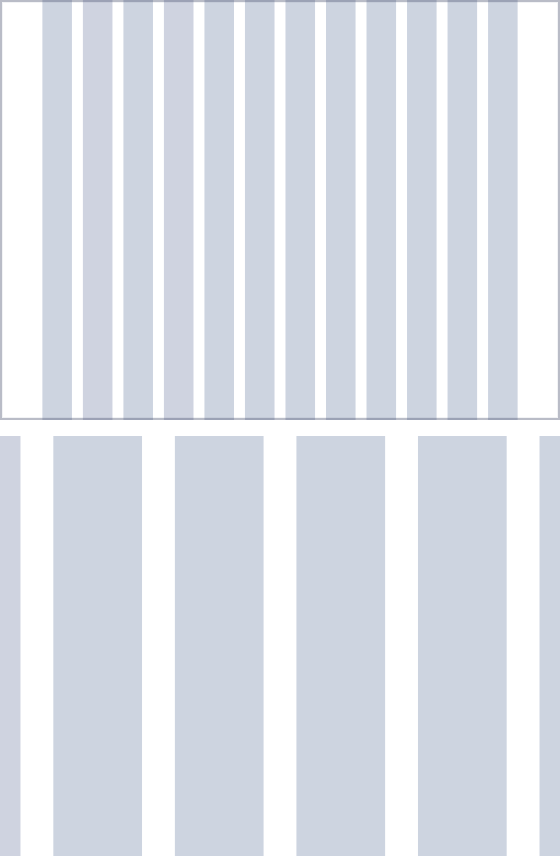
Top, the full canvas; bottom, a detail of the centre.
Reproduce this pattern procedurally as a Shadertoy shader.

```glsl
// Twelve pale blue-grey vertical bars on white inside a thin translucent frame.
#define BAR_COUNT   12.0
#define BAR_PITCH   0.07235               // fraction of canvas width
#define BAR_WIDTH   0.0528                // fraction of canvas width
#define FRAME_WIDTH 0.0052                // fraction of canvas height
#define FRAME_ALPHA 0.4
#define PAPER       vec3(1.0)
#define BAR_BLUE    vec3(0.805, 0.832, 0.880)
#define BAR_VIOLET  vec3(0.812, 0.828, 0.880)
#define FRAME_INK   vec3(0.31, 0.34, 0.455)

// Coverage of a shape from its signed distance, over one pixel.
float coverage(float dist, float pixel) {
    return clamp(0.5 - dist / pixel, 0.0, 1.0);
}

// Signed distance to the nearest bar of the centred row; also gives its index.
float barDistance(float x, out float index) {
    float cell = (x - 0.5) / BAR_PITCH + 0.5 * BAR_COUNT;
    index = clamp(floor(cell), 0.0, BAR_COUNT - 1.0);
    return abs(cell - index - 0.5) * BAR_PITCH - 0.5 * BAR_WIDTH;
}

// The second and fourth bars lean slightly to violet.
vec3 barColour(float index) {
    float violet = 1.0 - step(0.5, abs(abs(index - 2.0) - 1.0));
    return mix(BAR_BLUE, BAR_VIOLET, violet);
}

void mainImage(out vec4 fragColor, in vec2 fragCoord) {
    vec2 uv = fragCoord / iResolution.xy;

    // Bars
    float index;
    float bar = coverage(barDistance(uv.x, index), 1.0 / iResolution.x);
    vec3 colour = mix(PAPER, barColour(index), bar);

    // Frame, laid over the bars
    vec2 toEdge = min(fragCoord, iResolution.xy - fragCoord) / iResolution.y;
    float frameDist = min(toEdge.x, toEdge.y) - FRAME_WIDTH;
    float frame = coverage(frameDist, 1.0 / iResolution.y);
    colour = mix(colour, FRAME_INK, FRAME_ALPHA * frame);

    fragColor = vec4(colour, 1.0);
}
```
